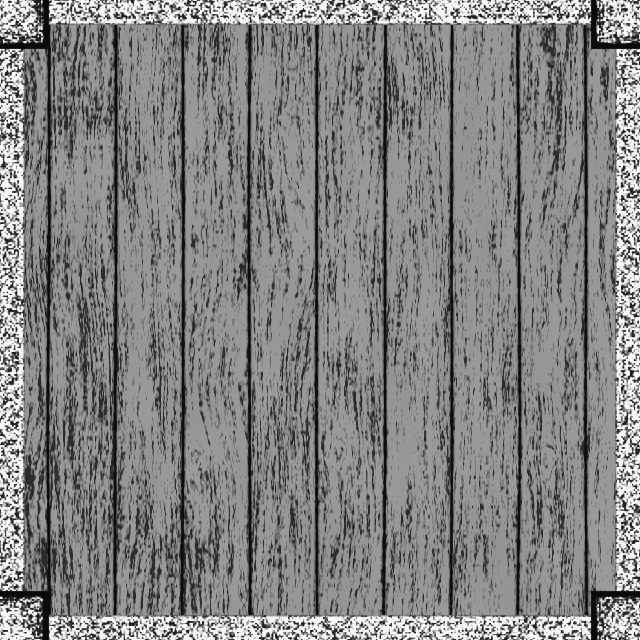
Give the GLSL for this texture map, as a WebGL 1 fragment shader.

```glsl
precision highp float;
// Weathered grey plank panel with black seams, a speckled pale frame and corner brackets.
uniform vec2 u_resolution;

const float PLANK_WIDTH = 0.105;
const float FIRST_SEAM = 0.0755;
const float FRAME_WIDTH = 0.039;
const float CORNER_SIZE = 0.0765;

float hash(vec2 p) {
  vec3 q = fract(vec3(p.xyx) * 0.1031);
  q += dot(q, q.yzx + 33.33);
  return fract((q.x + q.y) * q.z);
}

float noise(vec2 p) {
  vec2 i = floor(p);
  vec2 f = fract(p);
  f = f * f * (3.0 - 2.0 * f);
  float low = mix(hash(i), hash(i + vec2(1.0, 0.0)), f.x);
  float high = mix(hash(i + vec2(0.0, 1.0)), hash(i + vec2(1.0, 1.0)), f.x);
  return mix(low, high, f.y);
}

// Sideways wander of a seam along its length
float seamWobble(float seam, float y) {
  return 0.004 * (noise(vec2(seam * 7.3 + 20.0, y * 3.0)) - 0.5);
}

// Offset from the centre of one knot, stretched along the plank
vec2 knotOffset(vec2 p, float i) {
  float plank = 2.0 + floor(2.5 * i);
  float x = FIRST_SEAM + PLANK_WIDTH * (plank + 0.2 + 0.12 * i);
  float y = 0.28 + 0.08 * (hash(vec2(plank, 4.0)) - 0.5);
  return (p - vec2(x, y)) * vec2(1.0, 0.38) / 0.014;
}

// Grain coordinate across a plank: fanned, meandering and bent around knots
float grainCoord(vec2 p, float plank) {
  float u = (p.x - FIRST_SEAM) / PLANK_WIDTH - plank - 0.5;
  float fan = 0.8 + 0.5 * noise(vec2(plank * 5.1 + 30.0, p.y * 3.2));
  float meander = noise(vec2(u * 0.8 + plank * 9.0 + 40.0, p.y * 5.0)) - 0.5;
  float ripple = noise(vec2(u * 4.0 + plank * 11.0 + 60.0, p.y * 20.0)) - 0.5;
  float w = u * fan + 0.28 * meander + 0.04 * ripple;
  for (int i = 0; i < 3; i++) {
    vec2 d = knotOffset(p, float(i));
    w -= 0.07 * d.x * exp(-0.5 * dot(d, d));
  }
  return w + plank * 17.0 + 200.0;
}

float plankShade(vec2 p, float plank) {
  float w = grainCoord(p, plank);
  float streak = noise(vec2(w * 33.0, p.y * 16.0));
  float pore = noise(vec2(w * 60.0, p.y * 130.0));
  float speck = noise(p * vec2(420.0, 240.0));
  float patches = noise(vec2(p.x * 24.0 + plank * 3.0, p.y * 7.0 + plank * 7.0));
  float wear = 0.42 * streak + 0.36 * pore + 0.22 * speck;
  wear += 0.20 * (patches - 0.5) + 0.07 * (0.45 - p.x);
  // Faint growth rings inside the knots
  for (int i = 0; i < 3; i++) {
    vec2 d = knotOffset(p, float(i));
    float r = length(d) + 0.7 * noise(d * 1.6 + 50.0);
    float ring = 0.5 + 0.5 * sin(r * 13.0);
    float knotWear = 0.30 + 0.30 * ring * (pore + speck);
    wear = mix(wear, knotWear, 0.8 - 0.8 * smoothstep(0.9, 1.6, r));
  }
  float shade = 0.595 + 0.03 * (noise(p * vec2(30.0, 8.0)) - 0.5);
  shade = mix(shade, 0.47, smoothstep(0.49, 0.57, wear));
  return mix(shade, 0.17, smoothstep(0.58, 0.74, wear));
}

// Black gap with a ragged, stained edge; d is the distance from its centre
float seamShade(float shade, float d, vec2 p, float px) {
  float ragged = 0.0012 * (noise(p * vec2(90.0, 170.0)) - 0.5);
  float stain = noise(p * vec2(230.0, 60.0));
  shade *= 1.0 - 0.5 * stain * (1.0 - smoothstep(0.002, 0.006, d));
  return mix(0.05, shade, smoothstep(-px, px, d + ragged - 0.0021));
}

// White paint with dark specks; bias raises the amount of specks
float speckle(vec2 p, float bias) {
  float n = 0.75 * noise(p * 350.0) + 0.25 * noise(p * 150.0 + 31.0);
  return mix(0.12, 0.97, smoothstep(0.16, 0.64, n - bias));
}

float frameShade(vec2 p, float depth) {
  float paleBand = smoothstep(0.003, 0.005, depth) - smoothstep(0.008, 0.011, depth);
  float lines = smoothstep(0.010, 0.013, depth) - smoothstep(0.014, 0.018, depth);
  float shade = speckle(p, 0.06 * lines - 0.10 * paleBand);
  float edge = 1.0 - smoothstep(0.0012, 0.0032, depth);
  return mix(shade, 0.25, edge * (0.4 + 0.5 * noise(p * 140.0)));
}

float cornerShade(vec2 p, float depth, float px) {
  float soot = 1.0 - smoothstep(0.008, 0.032, depth);
  float lines = 0.07 * soot * sin(depth * 1500.0);
  float shade = speckle(p, 0.22 * soot + lines);
  float border = 0.009 + 0.002 * (noise(p * 120.0) - 0.5);
  return mix(0.04, shade, smoothstep(-px, px, depth - border));
}

void main() {
  vec2 p = gl_FragCoord.xy / u_resolution;
  float px = 0.75 / min(u_resolution.x, u_resolution.y);

  // Planks and the nearest seam
  float across = (p.x - FIRST_SEAM) / PLANK_WIDTH;
  float seam = floor(across + 0.5);
  float seamX = FIRST_SEAM + seam * PLANK_WIDTH + seamWobble(seam, p.y);
  float plank = seam - 1.0 + step(seamX, p.x);
  float shade = seamShade(plankShade(p, plank), abs(p.x - seamX), p, px);

  // Frame, then the corner brackets over it
  vec2 inset = min(p, 1.0 - p);
  float frame = FRAME_WIDTH - min(inset.x, inset.y);
  float corner = CORNER_SIZE - max(inset.x, inset.y);
  shade = mix(shade, frameShade(p, frame), smoothstep(-px, px, frame));
  shade = mix(shade, cornerShade(p, corner, px), smoothstep(-px, px, corner));
  gl_FragColor = vec4(vec3(shade), 1.0);
}
```
